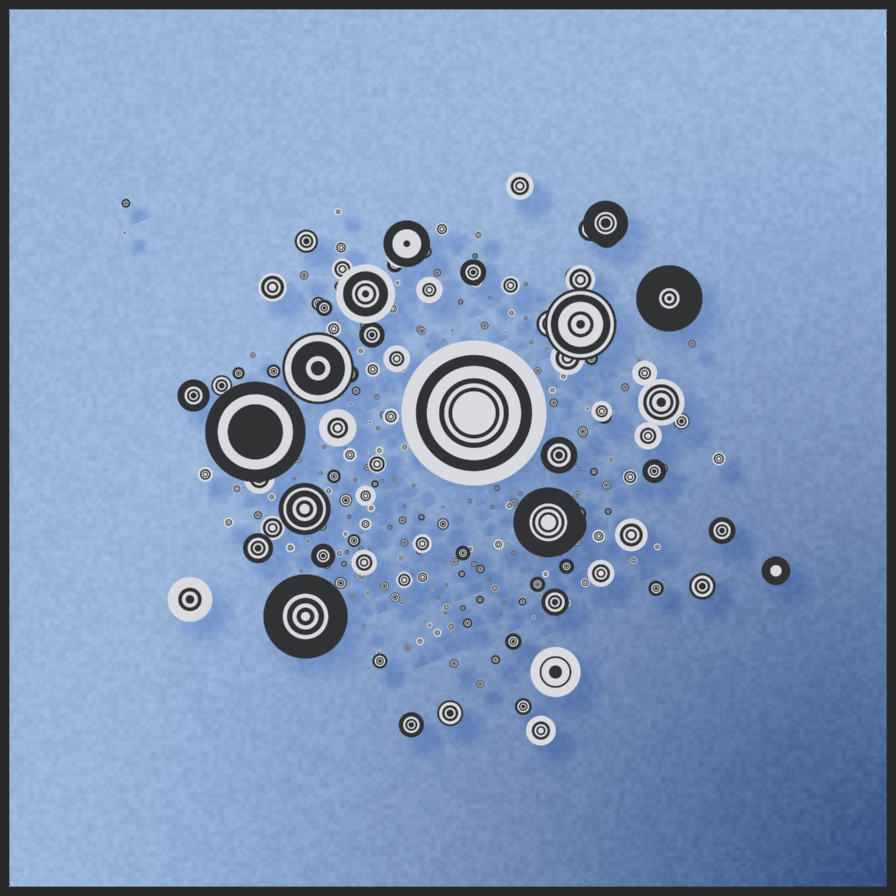
This background is drawn by a WebGL 2 fragment shader. Its source:

```glsl
#version 300 es
precision highp float;
// A cloud of concentric ring discs on a grainy blue ground inside a dark frame.
// Jittered grids scatter the small discs by hash, from fine to coarse, with
// density fading outwards; a few large discs with their own ring plans lie on top.

uniform vec2 u_resolution;
out vec4 outColor;

const vec3 SKY = vec3(0.61, 0.715, 0.86);
const vec3 DEEP = vec3(0.19, 0.29, 0.49);
const vec3 SHADOW_TINT = vec3(0.81, 0.87, 0.96);
const vec3 INK = vec3(0.19, 0.195, 0.20);
const vec3 PAPER = vec3(0.85, 0.86, 0.88);
const vec3 FRAME = vec3(0.16);
const float FRAME_WIDTH = 0.0104;
const float GRAIN_SCALE = 170.0;
const float GRAIN_AMOUNT = 0.085;
const vec2 SHADOW_OFFSET = vec2(0.016, -0.016);
const vec2 CLOUD_CENTER = vec2(0.50, 0.48);
const vec2 HUB = vec2(0.529, 0.539);
const float HUB_RADIUS = 0.081;

// Shared paint state: premultiplied disc layer, shadow and edge softness
vec4 layer = vec4(0.0);
float shade = 0.0;
float soft;

float hash(vec2 p) {
    vec3 q = fract(vec3(p.xyx) * 0.1031);
    q += dot(q, q.yzx + 33.33);
    return fract((q.x + q.y) * q.z);
}

float noise(vec2 p) {
    vec2 i = floor(p), f = fract(p);
    f = f * f * (3.0 - 2.0 * f);
    return mix(mix(hash(i), hash(i + vec2(1, 0)), f.x),
               mix(hash(i + vec2(0, 1)), hash(i + vec2(1, 1)), f.x), f.y);
}

float inside(float dist, float radius) {
    return clamp(0.5 + (radius - dist) / soft, 0.0, 1.0);
}

// Disc whose tone flips at each relative ring radius, outermost first
void disc(vec2 p, vec2 center, float radius, float tone, vec3 outer, vec3 inner) {
    float d = distance(p, center);
    float s = distance(p, center + SHADOW_OFFSET);
    shade = max(shade, 1.0 - smoothstep(0.6 * radius, 1.2 * radius + 0.012, s));
    float rings[6] = float[6](outer.x, outer.y, outer.z, inner.x, inner.y, inner.z);
    for (int i = 0; i < 6; i++)
        if (rings[i] > 0.0) tone = mix(tone, 1.0 - tone, inside(d, rings[i] * radius));
    layer = mix(layer, vec4(mix(INK, PAPER, tone), 1.0), inside(d, radius));
}

// One grid of random discs; reach is the radius of the cloud
void scatter(vec2 p, float cell, vec2 sizes, float density, float reach, float seed) {
    float turn = seed * 0.37;
    mat2 rot = mat2(cos(turn), sin(turn), -sin(turn), cos(turn));
    vec2 home = floor((p - CLOUD_CENTER) * rot / cell);
    for (int y = -1; y <= 1; y++)
    for (int x = -1; x <= 1; x++) {
        vec2 id = home + vec2(x, y);
        vec2 key = id + 50.0 + seed * 17.0;
        float pick = hash(key), h = hash(key + 91.7);
        float radius = mix(sizes.x, sizes.y, h * h);
        vec2 jitter = vec2(hash(key + 13.1), hash(key + 47.3)) - 0.5;
        vec2 spot = (id + 0.5) * cell + jitter * max(cell - 2.0 * radius, 0.0);
        vec2 center = CLOUD_CENTER + rot * spot;
        float chance = density * (1.0 - smoothstep(0.5 * reach, reach, length(spot)));
        if (pick > chance || distance(center, HUB) < HUB_RADIUS + radius) continue;
        float k = mix(0.5, 0.88, hash(key + 29.9));
        float tone = step(0.55, hash(key + 63.5));
        disc(p, center, radius, tone, k * vec3(1.0, 0.72, 0.5), k * vec3(0.32, 0.0, 0.0));
    }
}

// Large discs, each with its own ring plan
void largeDiscs(vec2 p) {
    disc(p, vec2(0.285, 0.518), 0.056, 0.0, vec3(0.75, 0.55, 0.0), vec3(0.0));
    disc(p, vec2(0.341, 0.312), 0.047, 0.0, vec3(0.54, 0.44, 0.31), vec3(0.21, 0.11, 0.0));
    disc(p, vec2(0.355, 0.589), 0.040, 0.0, vec3(0.93, 0.75, 0.34), vec3(0.20, 0.0, 0.0));
    disc(p, vec2(0.408, 0.672), 0.033, 1.0, vec3(0.76, 0.46, 0.36), vec3(0.27, 0.12, 0.0));
    disc(p, vec2(0.454, 0.728), 0.026, 0.0, vec3(0.62, 0.14, 0.0), vec3(0.0));
    disc(p, vec2(0.648, 0.638), 0.040, 0.0, vec3(0.93, 0.83, 0.63), vec3(0.36, 0.27, 0.12));
    disc(p, vec2(0.747, 0.667), 0.037, 0.0, vec3(0.31, 0.23, 0.15), vec3(0.07, 0.0, 0.0));
    disc(p, vec2(0.612, 0.417), 0.039, 0.0, vec3(0.54, 0.46, 0.38), vec3(0.29, 0.22, 0.0));
    disc(p, vec2(0.620, 0.250), 0.028, 1.0, vec3(0.63, 0.56, 0.26), vec3(0.0));
    disc(p, vec2(0.676, 0.751), 0.025, 0.0, vec3(0.50, 0.40, 0.31), vec3(0.22, 0.0, 0.0));
    disc(p, vec2(0.738, 0.551), 0.026, 1.0, vec3(0.77, 0.63, 0.52), vec3(0.40, 0.20, 0.0));
    disc(p, vec2(0.340, 0.432), 0.029, 0.0, vec3(0.82, 0.71, 0.47), vec3(0.33, 0.20, 0.0));
    disc(p, vec2(0.212, 0.331), 0.025, 1.0, vec3(0.52, 0.36, 0.19), vec3(0.0));
    disc(p, vec2(0.866, 0.363), 0.016, 0.0, vec3(0.40, 0.0, 0.0), vec3(0.0));
    disc(p, HUB, HUB_RADIUS, 1.0, vec3(0.80, 0.65, 0.48), vec3(0.41, 0.35, 0.30));
}

void main() {
    vec2 p = gl_FragCoord.xy / u_resolution;
    soft = 1.5 / min(u_resolution.x, u_resolution.y);

    // Ground: blue darkening towards the lower right, with grain
    float fall = max(1.0 - distance(p, vec2(1.02, -0.02)), 0.0);
    vec3 color = mix(SKY, DEEP, pow(fall, 1.5));
    float grain = 0.6 * noise(p * GRAIN_SCALE) + 0.4 * noise(p * GRAIN_SCALE * 1.9 + 7.0);
    color += (grain - 0.5) * GRAIN_AMOUNT;

    // Discs from the finest to the largest
    scatter(p, 0.018, vec2(0.0015, 0.005), 0.50, 0.27, 1.0);
    scatter(p, 0.031, vec2(0.004, 0.009), 0.50, 0.33, 2.0);
    scatter(p, 0.056, vec2(0.009, 0.016), 0.50, 0.37, 3.0);
    scatter(p, 0.085, vec2(0.014, 0.023), 0.42, 0.42, 4.0);
    largeDiscs(p);
    color *= mix(vec3(1.0), SHADOW_TINT, shade);
    color = color * (1.0 - layer.a) + layer.rgb;

    // Frame
    vec2 border = min(p, 1.0 - p);
    color = mix(color, FRAME, inside(min(border.x, border.y), FRAME_WIDTH));
    outColor = vec4(color, 1.0);
}
```
